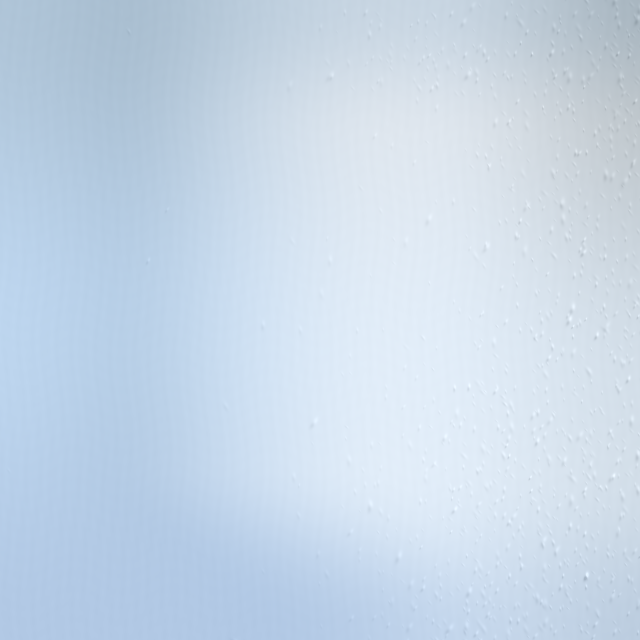
This texture is drawn by a WebGL 1 fragment shader. Its source:

```glsl
precision highp float;
// Frosted pale-blue surface with a soft white glow and small raised flecks on the right.

uniform vec2 u_resolution;

const vec3 BLUE_LOW = vec3(0.695, 0.785, 0.895);
const vec3 BLUE_MID = vec3(0.745, 0.840, 0.938);
const vec3 BLUE_TOP = vec3(0.690, 0.775, 0.850);
const vec3 GLOW_LOW = vec3(0.885, 0.930, 0.975);
const vec3 GLOW_TOP = vec3(0.870, 0.895, 0.920);
const vec3 EDGE_SHADE = vec3(0.130, 0.130, 0.140);
const vec3 LEFT_DIP = vec3(0.028, 0.030, 0.034);
const vec2 LIGHT_DIR = vec2(0.80, 0.60);
const float FLECK_CELLS = 38.0;
const float FLECK_RELIEF = 0.13;
const float GRAIN = 0.0025;

vec2 hash2(vec2 p) {
  vec2 q = vec2(dot(p, vec2(127.1, 311.7)), dot(p, vec2(269.5, 183.3)));
  return fract(sin(q) * 43758.55);
}

// Smooth vertical and horizontal blends of the sheet colour
vec3 sheetColor(vec2 p) {
  vec3 blue = mix(BLUE_LOW, BLUE_MID, smoothstep(0.0, 0.48, p.y));
  blue = mix(blue, BLUE_TOP, smoothstep(0.5, 1.0, p.y));
  float dip = (p.x - 0.22) / 0.15;
  blue -= LEFT_DIP * exp(-dip * dip) * smoothstep(0.0, 0.4, p.y);

  vec3 pale = mix(GLOW_LOW, GLOW_TOP, smoothstep(0.4, 1.0, p.y));
  float low = 1.0 - smoothstep(0.0, 0.28, p.y);
  float high = smoothstep(0.78, 1.0, p.y);
  float glow = smoothstep(0.15, 0.63, p.x - 0.24 * low);
  glow *= (1.0 - 0.48 * low) * (1.0 - 0.48 * high);

  float shade = smoothstep(0.66, 1.06, p.x);
  shade *= mix(0.48, 1.0, smoothstep(0.4, 0.85, p.y));
  return mix(blue, pale, glow) - EDGE_SHADE * shade;
}

// Chance of a fleck: right side, upper band and lower-right corner
float fleckDensity(vec2 p) {
  float right = 0.6 * smoothstep(0.64, 1.0, p.x);
  float lower = 0.6 * smoothstep(0.5, 0.8, p.x + 0.12 * (0.3 - p.y))
              * (1.0 - smoothstep(0.3, 0.6, p.y));
  float band = (p.y - 0.92 + 0.12 * max(p.x - 0.6, 0.0)) / 0.055;
  float upper = 0.55 * exp(-band * band) * smoothstep(0.46, 0.62, p.x);
  float sparse = 0.07 * smoothstep(0.4, 0.6, p.x);
  return clamp(max(max(right, lower), upper) + sparse, 0.0, 0.75);
}

// Cellular relief: each fleck is lit on one flank and shaded on the other
float fleckRelief(vec2 p) {
  float relief = 0.0;
  for (int layer = 0; layer < 2; layer++) {
    float seed = float(layer) * 57.0;
    float cells = FLECK_CELLS * (1.0 + 0.55 * float(layer));
    vec2 grid = p * cells;
    vec2 cell = floor(grid);
    for (int j = -1; j <= 1; j++) {
      for (int i = -1; i <= 1; i++) {
        vec2 id = cell + vec2(float(i), float(j));
        vec2 spot = hash2(id + seed);
        vec2 trait = hash2(id + seed + 19.7);
        vec2 center = id + spot;
        float present = step(trait.x, fleckDensity(center / cells));
        float angle = mix(-0.5, 1.0, trait.y) + 1.2;
        vec2 along = vec2(cos(angle), -sin(angle));
        vec2 d = grid - center;
        float size = mix(0.6, 1.15, fract(trait.x * 13.0 + spot.y));
        vec2 q = vec2(dot(d, along) / 0.24, dot(d, vec2(-along.y, along.x)) / 0.11);
        q.y += 0.35 * q.x * q.x * (spot.x - 0.5);
        q /= size;
        float slope = dot(d, LIGHT_DIR) / (0.13 * size);
        float strength = mix(0.3, 1.0, spot.x * spot.y + 0.2);
        relief += present * strength * slope * exp(-dot(q, q));
      }
    }
  }
  return relief;
}

// Faint vertical brushing from layered sines
float brushGrain(vec2 p) {
  float wave = sin(p.x * 310.0 + 2.0 * sin(p.y * 17.0));
  wave += 0.6 * sin(p.x * 523.0 + 3.0 * sin(p.y * 29.0 + p.x * 8.0));
  wave += 0.5 * sin(p.y * 260.0 + 4.0 * sin(p.x * 41.0));
  return wave;
}

void main() {
  vec2 p = gl_FragCoord.xy / u_resolution;
  vec3 color = sheetColor(p);
  float fade = mix(0.55, 1.0, smoothstep(0.55, 0.9, p.x));
  color += FLECK_RELIEF * fade * clamp(fleckRelief(p), -0.9, 0.9);
  color += GRAIN * brushGrain(p);
  gl_FragColor = vec4(clamp(color, 0.0, 1.0), 1.0);
}
```
